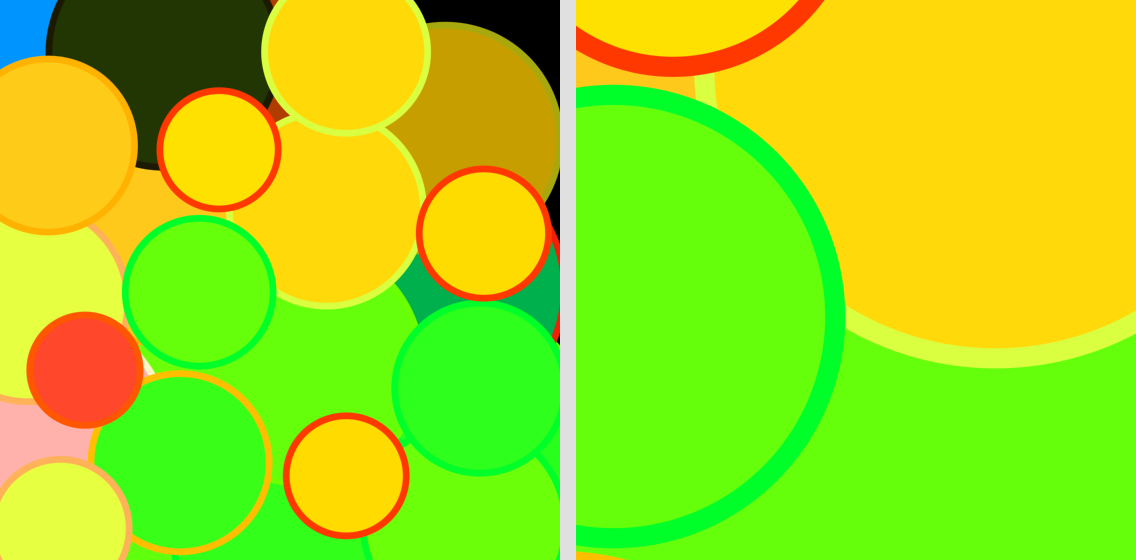
Left: the whole. Right: its middle third, enlarged.
A Shadertoy shader for this background:

```glsl
// Overlapping flat discs with thin coloured rims, shrinking from back to front.

const int DISCS = 27;
const int FIRST_ACCENT = 23;

// Three sine-free random values from one seed.
vec3 hash3(float seed) {
    vec3 q = fract(seed * vec3(0.1031, 0.1030, 0.0973) + 0.37);
    q += dot(q, q.yzx + 33.33);
    return fract((q.xxy + q.yzz) * q.zyx);
}

// Fill and rim colours follow the region that a disc belongs to.
void regionColours(vec2 home, vec3 rnd, out vec3 fill, out vec3 rim) {
    // Golden discs are the default
    fill = mix(vec3(1.0, 0.78, 0.12), vec3(1.0, 0.88, 0.0), rnd.x);
    rim = rnd.y < 0.5 ? vec3(1.0, 0.70, 0.0) : vec3(0.85, 1.0, 0.25);

    if (home.y < 0.495 && home.x > 0.2) {
        // Greens below, teal along their upper border
        fill = home.y > 0.48 ? vec3(0.0, 0.69, 0.30)
                             : mix(vec3(0.14, 1.0, 0.12), vec3(0.48, 1.0, 0.02), rnd.x);
        rim = home.y > 0.48 ? vec3(0.94, 0.12, 0.02)
            : rnd.y < 0.35 ? vec3(1.0, 0.75, 0.0)
            : rnd.y < 0.7 ? vec3(0.0, 1.0, 0.16) : vec3(0.42, 1.0, 0.0);
    } else if (home.x < 0.2 && home.y > 0.1 && home.y < 0.4) {
        fill = vec3(1.0, 0.70, 0.67);   // pink
        rim = vec3(1.0, 0.95, 0.77);
    } else if (home.x < 0.2 && home.y < 0.7) {
        fill = vec3(0.90, 1.0, 0.25);   // lemon
        rim = vec3(1.0, 0.70, 0.34);
    } else if (home.x < 0.2 && home.y > 0.8) {
        fill = vec3(0.0, 0.58, 1.0);    // blue
        rim = vec3(0.34, 0.97, 0.05);
    } else if (home.x < 0.45 && home.y > 0.8) {
        fill = vec3(0.13, 0.21, 0.01);  // dark olive
        rim = vec3(0.11, 0.10, 0.01);
    } else if (home.x > 0.45 && home.x < 0.55 && home.y > 0.7) {
        fill = vec3(0.69, 0.24, 0.0);   // rust
        rim = vec3(0.22, 1.0, 0.0);
    } else if (home.x > 0.7) {
        fill = vec3(0.78, 0.62, 0.0);   // amber
        rim = vec3(0.65, 0.66, 0.05);
    }
}

void mainImage(out vec4 fragColor, in vec2 fragCoord) {
    vec2 uv = fragCoord / iResolution.xy;
    vec2 aspect = vec2(iResolution.x / iResolution.y, 1.0);
    float blur = 0.8 / iResolution.y;
    vec3 colour = vec3(0.0);

    for (int i = 0; i < DISCS; i++) {
        // Evenly spread centres with slight random shifts
        float n = float(i);
        vec3 rnd = hash3(n + 1.0);
        vec2 home = fract(0.5 + n * vec2(0.7549, 0.5698));
        vec2 centre = home + 0.05 * (rnd.zx - 0.5);
        float radius = mix(0.30, 0.10, n / float(DISCS - 1)) * mix(0.95, 1.06, rnd.y);

        vec3 fill, rim;
        regionColours(home, rnd, fill, rim);

        // Small accents lie on top
        if (i >= FIRST_ACCENT) {
            bool red = i == DISCS - 1;
            fill = red ? vec3(1.0, 0.28, 0.17) : vec3(1.0, mix(0.86, 0.95, rnd.x), 0.0);
            rim = red ? vec3(1.0, 0.34, 0.0) : vec3(1.0, 0.22, 0.0);
        }

        // Signed distance gives the disc and its inner rim
        float d = length((uv - centre) * aspect) - radius;
        vec3 disc = mix(fill, rim, smoothstep(-blur, blur, d + 0.012));
        colour = mix(colour, disc, 1.0 - smoothstep(-blur, blur, d));
    }

    fragColor = vec4(colour, 1.0);
}
```
